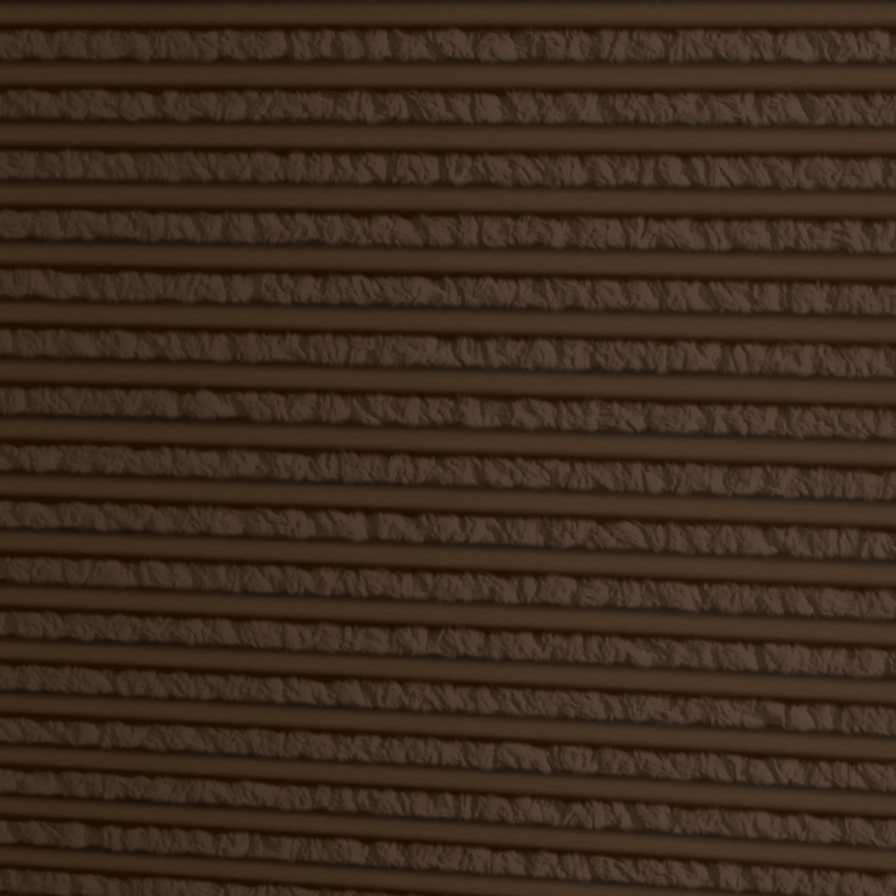
A three.js fragment shader for this texture:

```glsl
// Dark brown ribbed wall: smooth rounded slats alternating with rough, split-stone strips.
varying vec2 vUv;

const vec3 SHADE_COLOUR = vec3(0.150, 0.090, 0.040);
const vec3 LIGHT_COLOUR = vec3(0.340, 0.270, 0.220);
const vec3 SLAT_TINT = vec3(0.006, 0.000, -0.008);
const vec3 GROOVE_TINT = vec3(-0.014, 0.002, 0.020);

// Row count as linear and cubic terms of depth, at the left (x) and right (y) side
const vec2 ROWS_LINEAR = vec2(14.87, 14.01);
const vec2 ROWS_CUBIC = vec2(1.25, 0.89);
const float FIRST_ROW = 0.0156;

// Positions and widths inside one row, as fractions of its height
const float STONE_EDGE = 0.250;
const float STONE_RAGGED = 0.09;
const float UPPER_GROOVE = -0.225;
const float LOWER_GROOVE = 0.225;
const float UPPER_WIDTH = 0.080;
const float LOWER_WIDTH = 0.080;

const vec2 LUMP_SCALE = vec2(36.0, 27.0);
const float LUMP_SLANT = 0.20;
const float RELIEF_STEP = 0.13;
const vec2 RELIEF_DIRECTION = vec2(0.97, -0.22);
const float RELIEF_STRENGTH = 0.46;

vec2 gradientAt(vec2 cell) {
  vec3 q = fract(cell.xyx * vec3(0.1031, 0.1030, 0.0973));
  q += dot(q, q.yzx + 33.33);
  float angle = 6.28318 * fract((q.x + q.y) * q.z);
  return vec2(cos(angle), sin(angle));
}

float gradientNoise(vec2 p) {
  vec2 cell = floor(p);
  vec2 f = p - cell;
  vec2 w = f * f * f * (f * (f * 6.0 - 15.0) + 10.0);
  float a = dot(gradientAt(cell), f);
  float b = dot(gradientAt(cell + vec2(1.0, 0.0)), f - vec2(1.0, 0.0));
  float c = dot(gradientAt(cell + vec2(0.0, 1.0)), f - vec2(0.0, 1.0));
  float d = dot(gradientAt(cell + 1.0), f - 1.0);
  return mix(mix(a, b, w.x), mix(c, d, w.x), w.y);
}

// Slightly warped lumps with creases between them
float stoneHeight(vec2 p) {
  p += 0.3 * vec2(gradientNoise(p * 0.9 + 7.3), gradientNoise(p * 0.9 + 41.7));
  float height = 0.0;
  float size = 1.0;
  for (int i = 0; i < 4; i++) {
    float n = gradientNoise(p);
    height += size * mix(n, abs(n) * 1.5, 0.35);
    p = mat2(1.7, 0.9, -0.9, 1.7) * p + 13.7;
    size *= 0.47;
  }
  return height;
}

float groove(float across, float centre, float width) {
  float t = (across - centre) / width;
  return exp(-t * t);
}

void main() {
  float x = vUv.x;
  float depth = 1.0 - vUv.y;

  // Fanned rows: 0 at the middle of each slat, growing downward
  float t = depth - FIRST_ROW;
  float row = t * mix(ROWS_LINEAR.x, ROWS_LINEAR.y, x)
            + t * t * t * mix(ROWS_CUBIC.x, ROWS_CUBIC.y, x);
  float across = fract(row + 0.5) - 0.5;

  // Stone strip lit from the left, bright faces flattening out and shaded faces deep
  vec2 p = vec2(x, depth) * LUMP_SCALE;
  p.x -= LUMP_SLANT * p.y;
  float height = stoneHeight(p);
  float slope = (height - stoneHeight(p + RELIEF_DIRECTION * RELIEF_STEP)) / RELIEF_STEP;
  float contrast = mix(0.60, 1.0, smoothstep(0.0, 0.6, x));
  float shading = smoothstep(-1.0, 1.5, slope) - 0.36;
  float stone = 0.61 + 0.12 * height - contrast * RELIEF_STRENGTH * 1.25 * shading;

  // Rounded slat with faint streaks and a fine diagonal grain
  float bulge = across / STONE_EDGE;
  float slat = 0.60 - 0.34 * bulge * bulge;
  slat += 0.05 * gradientNoise(vec2(x * 9.0, row * 14.0));
  slat += 0.07 * gradientNoise(vec2(x * 90.0 + row * 8.0, row * 12.0));

  // Ragged boundary and soft shadowed grooves, eaten into by the stone
  float ragged = gradientNoise(p * 1.3 + 90.0) + 0.5 * height;
  float edge = STONE_EDGE + STONE_RAGGED * ragged;
  float stoneMask = smoothstep(edge - 0.06, edge + 0.06, abs(across));
  float spread = 1.0 + 0.9 * ragged * smoothstep(0.20, 0.28, abs(across));
  spread = clamp(spread, 0.55, 1.7);
  float upper = groove(across, UPPER_GROOVE, UPPER_WIDTH * spread);
  float lower = groove(across, LOWER_GROOVE, LOWER_WIDTH * spread);
  float tone = mix(slat, stone, stoneMask) - 0.30 * upper - 0.46 * lower;

  // Uneven light: dim on the left and toward the lower corner
  tone += mix(-0.11, 0.12, smoothstep(0.0, 0.9, x));
  tone -= 0.05 * smoothstep(0.6, 1.0, depth) * (1.0 - 0.6 * x);

  vec3 colour = SHADE_COLOUR + (LIGHT_COLOUR - SHADE_COLOUR) * max(tone, -0.15);
  colour += SLAT_TINT * (1.0 - stoneMask) + GROOVE_TINT * upper;
  gl_FragColor = vec4(clamp(colour, 0.0, 1.0), 1.0);
}
```
